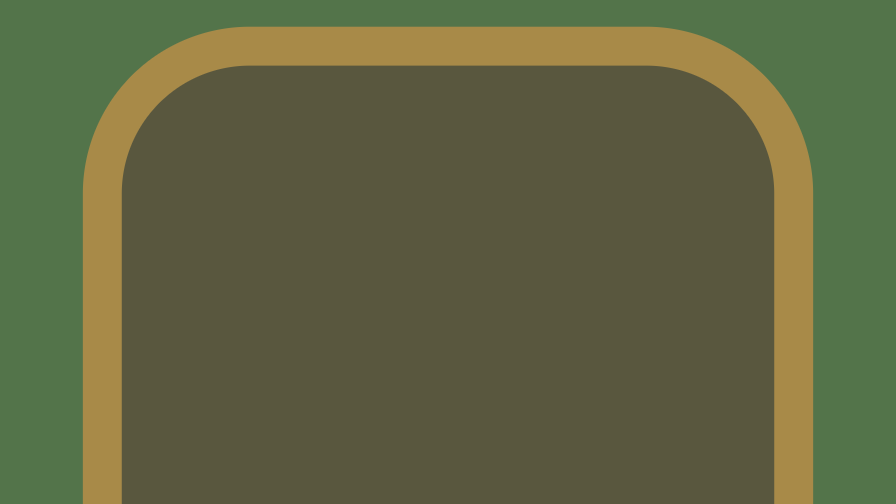
Write a Shadertoy shader that draws this background.

```glsl
// Draws a dark olive panel with a thick gold rounded frame on a flat green field.

const vec3 FIELD_GREEN = vec3(0.325, 0.455, 0.292);
const vec3 FRAME_GOLD  = vec3(0.660, 0.543, 0.284);
const vec3 PANEL_OLIVE = vec3(0.350, 0.342, 0.242);

// Signed distance to a box with rounded corners, negative inside
float roundedBox(vec2 p, vec2 halfSize, float radius) {
    vec2 q = abs(p) - halfSize + radius;
    return length(max(q, 0.0)) + min(max(q.x, q.y), 0.0) - radius;
}

// Smooth coverage of a shape, one pixel wide at its edge
float coverage(float dist, float pixel) {
    return clamp(0.5 - dist / pixel, 0.0, 1.0);
}

void mainImage(out vec4 fragColor, in vec2 fragCoord) {
    // Canvas height is one unit; x is measured from the middle
    float pixel = 1.0 / iResolution.y;
    vec2 p = vec2(fragCoord.x - 0.5 * iResolution.x, fragCoord.y) * pixel;

    // The frame runs off the lower edge
    float frameTop = 0.947;
    float frameWidth = 0.0772;
    vec2 halfSize = vec2(0.7245, 1.0);
    vec2 center = vec2(0.0, frameTop - halfSize.y);
    float outer = roundedBox(p - center, halfSize, 0.331);
    float inner = outer + frameWidth;

    // Layers from back to front
    vec3 color = FIELD_GREEN;
    color = mix(color, FRAME_GOLD, coverage(outer, pixel));
    color = mix(color, PANEL_OLIVE, coverage(inner, pixel));
    fragColor = vec4(color, 1.0);
}
```
